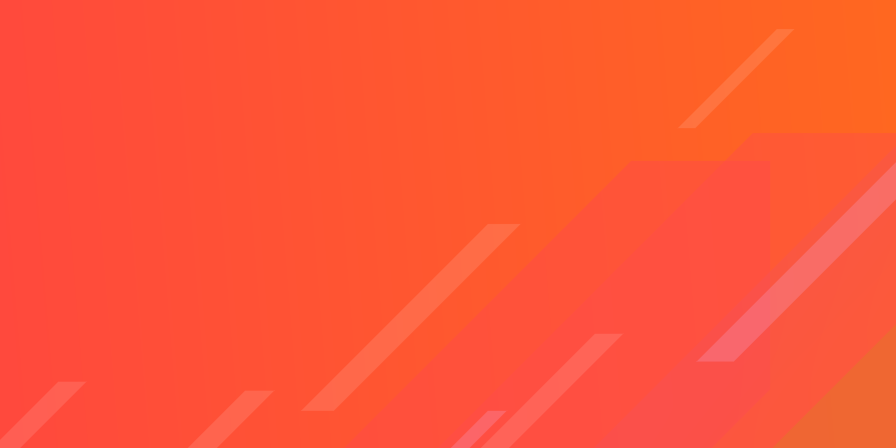
Reproduce this background procedurally as a Shadertoy shader.

```glsl
// Red to orange gradient with translucent diagonal panels and pale slanted bars.

// Antialiased coverage: 1 where d is positive; d is in canvas heights.
float cover(float d) {
    return smoothstep(-0.7, 0.7, d * iResolution.y);
}

// 45 degree bar: x = top left corner, y = top, z = bottom, w = width.
float slantedBar(vec2 p, vec4 bar) {
    float across = (p.x - p.y) - (bar.x - bar.y);
    float sides = min(across, bar.w - across) * 0.7071;
    return cover(min(sides, min(bar.y - p.y, p.y - bar.z)));
}

void mainImage(out vec4 fragColor, in vec2 fragCoord) {
    // The design is two units wide and one unit high.
    vec2 p = fragCoord / iResolution.y;
    p.x *= 2.0 * iResolution.y / iResolution.x;
    float rising = (p.x - p.y) * 0.7071;
    float falling = (p.x + 1.0 - p.y) * 0.7071;

    // Background gradient, leaning slightly towards the upper right.
    float blend = clamp(p.x * 0.49 + (p.y - 0.5) * 0.04, 0.0, 1.0);
    vec3 color = mix(vec3(1.0, 0.287, 0.238), vec3(1.0, 0.405, 0.125), blend);

    // Central panel with a cut lower right corner.
    float central = min(rising - 0.543, min(0.641 - p.y, 1.719 - p.x));
    central = min(central, 1.830 - falling);
    color = mix(color, vec3(1.0, 0.29, 0.28), 0.5 * cover(central));

    // Wide panel reaching the right edge.
    float wide = min(rising - 0.691, 0.703 - p.y);
    color = mix(color, vec3(1.0, 0.29, 0.30), 0.4 * cover(wide));

    // Faint rose panel, weaker towards the lower right.
    float rose = rising - 0.937;
    float roseFade = mix(0.25, 0.17, smoothstep(1.70, 1.90, falling));
    color = mix(color, vec3(0.93, 0.31, 0.40), roseFade * cover(rose));

    // Olive tinted corner.
    float corner = min(falling - 1.926, rising - 0.937);
    color = mix(color, vec3(0.80, 0.55, 0.10), 0.28 * cover(corner));

    // Pale bars; the last two are stronger and pinker.
    vec4 bars[7] = vec4[7](
        vec4(1.734, 0.935, 0.714, 0.039),
        vec4(1.089, 0.500, 0.083, 0.073),
        vec4(0.130, 0.148, -0.1, 0.063),
        vec4(0.547, 0.128, -0.1, 0.065),
        vec4(1.328, 0.255, -0.1, 0.063),
        vec4(1.089, 0.083, -0.1, 0.042),
        vec4(2.362, 1.000, 0.193, 0.083));
    for (int i = 0; i < 7; i++) {
        bool strong = i > 4;
        vec3 tint = strong ? vec3(0.95, 0.70, 0.90) : vec3(1.0, 0.95, 0.95);
        color = mix(color, tint, (strong ? 0.23 : 0.125) * slantedBar(p, bars[i]));
    }

    fragColor = vec4(color, 1.0);
}
```
